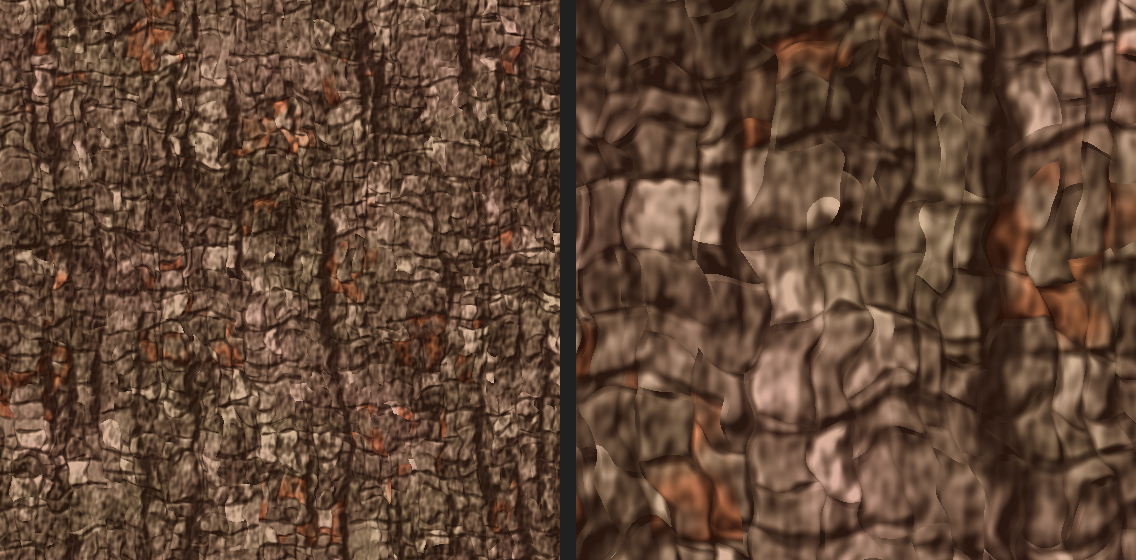
Left: the whole. Right: its middle third, enlarged.
Reproduce this texture procedurally as a Shadertoy shader.

```glsl
float hash(vec2 p) {
    vec3 q = fract(p.xyx * 0.1031);
    q += dot(q, q.yzx + 33.33);
    return fract((q.x + q.y) * q.z);
}

float cornerSlope(vec2 corner, vec2 offset) {
    float angle = 6.2832 * hash(corner);
    return dot(vec2(cos(angle), sin(angle)), offset);
}

float gradientNoise(vec2 p) {
    vec2 i = floor(p), f = p - i;
    vec2 u = f * f * f * (f * (f * 6.0 - 15.0) + 10.0);
    vec2 e = vec2(1, 0);
    return mix(mix(cornerSlope(i, f), cornerSlope(i + e, f - e), u.x),
               mix(cornerSlope(i + e.yx, f - e.yx), cornerSlope(i + 1.0, f - 1.0), u.x), u.y);
}

float fbm(vec2 p) {
    float sum = 0.0, gain = 1.0;
    for (int k = 0; k < 3; k++) {
        sum += gain * gradientNoise(p);
        p = p * 2.03 + 17.3;
        gain *= 0.75;
    }
    return sum;
}

// Uneven intervals on a line: index and distance to the nearest end
vec2 interval(float x, float seed) {
    float i = floor(x);
    if (x < i + 0.7 * hash(vec2(i, seed))) i -= 1.0;
    float low = i + 0.7 * hash(vec2(i, seed));
    float high = i + 1.0 + 0.7 * hash(vec2(i + 1.0, seed));
    return vec2(i, min(x - low, high - x));
}

// Columns cut into blocks: side distance, end distance, block id
vec4 blocks(vec2 p, float seed) {
    vec2 column = interval(p.x, seed);
    vec2 row = interval(p.y + 9.0 * hash(vec2(column.x, seed + 3.0)), column.x + seed * 41.0);
    return vec4(column.y, row.y, column.x + seed * 53.0, row.x);
}

// Relief height, random value of the large block, of the chip, and grain
vec4 bark(vec2 p) {
    vec2 q = p;
    q.x += 0.05 * p.y + 0.04 * gradientNoise(p * vec2(5, 3));
    q.x += 0.016 * gradientNoise(p * vec2(17, 13) + 5.0) + 0.006 * gradientNoise(p * 45.0 + 9.0);
    q.y += 0.04 * gradientNoise(p * vec2(9, 6) + 31.0) + 0.012 * gradientNoise(p * 28.0);
    vec4 slab = blocks(q * vec2(15, 14), 1.0);
    vec4 chip = blocks(q * vec2(33, 24) + 0.6 * gradientNoise(p * 22.0 + 8.0), 6.0);

    float ragged = 0.28 * gradientNoise(p * vec2(70, 50));
    float depth = -0.04 + 0.4 * gradientNoise(p * vec2(11, 5) + 70.0);
    float fissure = smoothstep(-0.04, 0.17, slab.x + 0.6 * ragged - depth);
    float crack = smoothstep(0.0, 0.1, slab.y + 0.3 * ragged);
    float seam = smoothstep(-0.03, 0.2, min(chip.x, 1.3 * chip.y) + ragged);
    float broken = smoothstep(-0.35, 0.1, gradientNoise(p * 8.0 + 44.0));
    float height = fissure * mix(0.3, 1.0, crack) * mix(1.0, mix(0.3, 1.0, seam), broken);

    float grain = fbm(p * vec2(36, 23) + 7.0 * hash(chip.zw));
    return vec4(height, hash(slab.zw), hash(chip.zw + 11.0), grain);
}

void mainImage(out vec4 fragColor, in vec2 fragCoord) {
    vec2 p = fragCoord / iResolution.y + 3.0;
    vec4 here = bark(p);
    vec4 lit = bark(p + vec2(-0.003, 0.004));
    float height = here.x, slabId = here.y, chipId = here.z, grain = here.w;

    // Smooth pale flakes among rough dark wood
    float plain = smoothstep(0.92, 0.94, slabId);
    float pale = smoothstep(0.82, 0.9, chipId) * smoothstep(-0.2, 0.3, grain + 0.1);
    float speckle = gradientNoise(p * vec2(105, 80));
    float surface = 0.43 + 0.22 * (slabId - 0.5) + 0.34 * (chipId - 0.5);
    surface += mix(0.52, 0.2, plain) * grain + 0.4 * speckle * (1.0 - 0.6 * plain);
    surface += 0.34 * pale + 0.12 * plain + 0.2 * gradientNoise(p * 4.0 + 20.0);

    // Light from the upper left
    float relief = 0.25 * (height - lit.x) + 0.2 * (grain - lit.w);
    float tone = clamp(mix(-0.06, surface, height) + relief, -0.14, 1.25);
    vec3 color = mix(vec3(0.23, 0.15, 0.11), vec3(0.71, 0.58, 0.49), tone);
    color -= vec3(0, 0.03, 0.09) * max(tone * (1.0 - tone), 0.0);

    // Rust and moss tints
    float rust = smoothstep(0.91, 0.94, fract(slabId * 7.31 + chipId * 0.12));
    rust *= smoothstep(-0.3, 0.3, gradientNoise(p * 30.0) + 0.1);
    color *= mix(vec3(1), vec3(1.06, 0.8, 0.66), rust);
    float moss = gradientNoise(p * 5.0 + 90.0) + 0.5 * gradientNoise(p * 19.0);
    color *= 1.0 + moss * vec3(-0.06, 0.02, -0.08);

    fragColor = vec4(color, 1.0);
}
```
